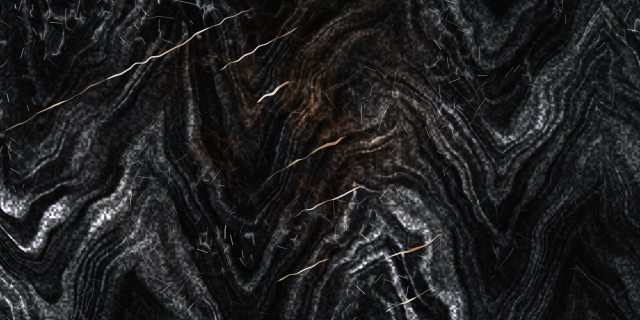
Write a WebGL 2 fragment shader that draws this texture.

```glsl
#version 300 es
precision highp float;
// Polished black marble: folded strata drawn as noise bands across a warped
// zigzag field, with grey lenses, pale scratches, rust stains and long
// cream-gold veins. Tone is summed as a logarithm, so darks dominate.

uniform vec2 u_resolution;
out vec4 outColor;

const float BASE_TONE = 0.062;
const float BLACK_FLOOR = 0.014;
const float FOLD_PERIOD = 0.70;
const float FOLD_VALLEY = 0.14;
const float FOLD_SLOPE = 1.7;
const float BAND_FINE = 56.0;
const float BAND_BROAD = 23.0;
const float GRAIN_SCALE = 140.0;
const vec2 VEIN_DIR = vec2(0.894, 0.447);
const int VEIN_COUNT = 8;
const vec2 RUST_CENTRE = vec2(0.88, 0.62);
const vec3 COOL_GREY = vec3(0.97, 0.99, 1.05);
const vec3 RUST = vec3(1.35, 0.92, 0.62);
const vec3 PALE = vec3(0.88, 0.90, 0.92);
const vec3 CREAM = vec3(0.95, 0.89, 0.82);
const vec3 GOLD = vec3(0.72, 0.56, 0.38);

float hash(vec2 c) {
    vec3 q = fract(c.xyx * 0.1031);
    q += dot(q, q.yzx + 33.33);
    return fract((q.x + q.y) * q.z);
}

float noise(vec2 p) {
    vec2 i = floor(p), f = fract(p);
    f = f * f * (3.0 - 2.0 * f);
    return mix(mix(hash(i), hash(i + vec2(1, 0)), f.x),
               mix(hash(i + vec2(0, 1)), hash(i + vec2(1, 1)), f.x), f.y);
}

float fbm(vec2 p) {
    float sum = 0.0, amp = 0.5;
    for (int i = 0; i < 4; i++) {
        sum += amp * noise(p);
        p = mat2(1.6, 1.2, -1.2, 1.6) * p + 7.3;
        amp *= 0.5;
    }
    return sum / 0.9375;
}

float ridge(vec2 p) { return 1.0 - abs(2.0 * fbm(p) - 1.0); }

float lineCover(float dist, float halfWidth, float px) {
    return clamp((halfWidth - dist) / px + 0.5, 0.0, 1.0);
}

// Height field whose level sets are the folded layers
float strata(vec2 p) {
    vec2 w = p + 0.34 * (vec2(fbm(p * 2.1 + 3.0), fbm(p * 2.1 + 19.0)) - 0.5);
    float across = abs(fract((w.x - FOLD_VALLEY) / FOLD_PERIOD + 0.5) - 0.5) * FOLD_PERIOD;
    float fold = FOLD_SLOPE * sqrt(across * across + 0.0016);
    return w.y - fold + 0.07 * fbm(p * 8.0);
}

// Short strokes, one per cell, at random angles
float scratches(vec2 p, float cell, float px) {
    vec2 home = floor(p / cell);
    float sum = 0.0;
    for (int j = -1; j <= 1; j++)
    for (int i = -1; i <= 1; i++) {
        vec2 id = home + vec2(i, j);
        vec2 d = p - (id + vec2(hash(id + 11.0), hash(id + 47.0))) * cell;
        float angle = 0.5 + 2.6 * hash(id + 83.0);
        vec2 dir = vec2(cos(angle), sin(angle));
        float reach = cell * mix(0.1, 0.45, hash(id + 5.0));
        float t = clamp(dot(d, dir), -reach, reach);
        float strength = pow(hash(id + 131.0), 2.0);
        sum = max(sum, strength * lineCover(length(d - dir * t), 0.0011, px));
    }
    return sum;
}

// Near-parallel long veins; x is coverage, y is the gold share
vec2 veins(vec2 p, float px) {
    float along = dot(p, VEIN_DIR);
    float off = dot(p, vec2(-VEIN_DIR.y, VEIN_DIR.x));
    vec2 result = vec2(0.0);
    for (int i = 0; i < VEIN_COUNT; i++) {
        float k = float(i), rank = k / float(VEIN_COUNT - 1);
        float major = pow(rank, 12.0);
        vec2 seed = vec2(k * 3.0 + 2.0, 61.0);
        float row = mix(-0.56, 0.52, rank) + 0.08 * (hash(seed) - 0.5) * (1.0 - major);
        float centre = 1.1 - 0.77 * row + 0.8 * (hash(seed + 9.0) - 0.5) * (1.0 - major);
        float halfLen = 0.06 + 0.11 * hash(seed + 17.0) + 0.36 * major;
        float wander = 0.022 * (noise(vec2(along * 7.0, k)) - 0.5)
                     + 0.009 * (noise(vec2(along * 38.0, k + 20.0)) - 0.5);
        float taper = smoothstep(halfLen, halfLen * 0.75, abs(along - centre));
        float swell = noise(vec2(along * 24.0, k + 40.0));
        float width = (0.0011 + 0.0016 * swell + 0.007 * pow(hash(seed + 31.0), 5.0) * swell * swell) * taper;
        float cover = lineCover(abs(off - row - wander), width, px) * taper;
        cover *= mix(0.5, 1.0, smoothstep(0.15, 0.5, swell));
        if (cover > result.x) result = vec2(cover, noise(vec2(along * 15.0, k + 70.0)));
    }
    return result;
}

void main() {
    float px = 1.0 / u_resolution.y;
    vec2 p = gl_FragCoord.xy * px;
    float s = strata(p);

    // Layer bands, cloudy shade and crystal grain in log tone
    float fine = smoothstep(0.15, 0.85, noise(vec2(s * BAND_FINE, p.x * 7.0)));
    float broad = smoothstep(0.15, 0.85, noise(vec2(s * BAND_BROAD, p.x * 5.0 + 30.0)));
    float bands = 0.55 * fine + 0.45 * broad - 0.5;
    float shade = fbm(p * 3.2 + 51.0) - 0.5;
    float grain = noise(p * GRAIN_SCALE) - 0.5;
    float lens = smoothstep(0.66, 0.76, noise(vec2(s * 7.0, p.x * 4.5 + 90.0)))
               * smoothstep(0.45, 0.62, noise(p * 4.0 + 14.0));
    float contrast = mix(2.2, 3.8, noise(p * 2.5 + 33.0)) * (1.0 - 0.5 * lens);
    float logTone = contrast * bands + 3.0 * shade + 1.5 * grain + 0.95 * lens;
    float tone = BLACK_FLOOR + BASE_TONE * exp(logTone);

    // Rust stain with filaments
    vec2 r = (p - RUST_CENTRE) / vec2(0.36, 0.34);
    float stain = exp(-dot(r, r)) * smoothstep(0.35, 0.6, fbm(p * 6.0 + 77.0));
    float filament = pow(ridge(p * 13.0 + 5.0), 14.0) * stain;
    vec3 color = tone * mix(COOL_GREY, RUST, stain * 0.8) + 0.12 * filament * RUST;

    // Pale crackle and scratches, gathered in clusters
    float cluster = smoothstep(0.46, 0.70, fbm(p * 4.3 + 120.0) + 0.12 * lens);
    vec2 bent = p + 0.012 * (vec2(noise(p * 22.0), noise(p * 22.0 + 40.0)) - 0.5);
    float marks = max(scratches(bent, 0.05, px), scratches(bent + 3.7, 0.085, px));
    float crackle = pow(ridge(p * vec2(17.0, 11.0) + 8.0), 22.0) * smoothstep(0.4, 0.75, noise(p * 45.0));
    float pale = marks * mix(0.16, 0.75, cluster) + 0.55 * crackle * cluster;
    color = mix(color, PALE, clamp(pale, 0.0, 0.9));

    vec2 vein = veins(p, px);
    color = mix(color, mix(CREAM, GOLD, smoothstep(0.35, 0.75, vein.y)), vein.x * 0.92);
    outColor = vec4(clamp(color, 0.0, 1.0), 1.0);
}
```
